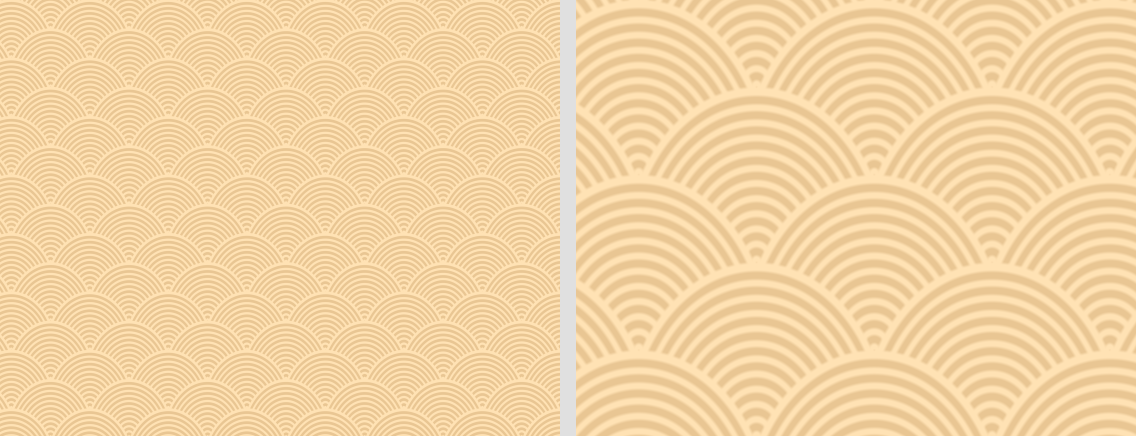
Left: the whole. Right: its middle third, enlarged.
A Shadertoy shader for this pattern:

```glsl
const vec3 CREAM = vec3(1.0, 0.885, 0.705);
const vec3 TAN = vec3(0.912, 0.775, 0.575);

// Lengths are fractions of the canvas width
const float PERIOD = 0.1402;
const float ROW_STEP = 0.0522;
const vec2 SCALE_RADII = vec2(0.0794, 0.1044);
const vec2 FIRST_APEX = vec2(0.0202, 0.0495);
const float RIM = 0.05;
const float RINGS = 11.0;
const float DARK_SHARE = 0.54;

// Offset from the nearest scale centre in a row; odd rows shift half a period
vec2 scaleOffset(vec2 p, float row) {
    float shift = 0.5 * mod(row, 2.0);
    float x = p.x / PERIOD - shift;
    return vec2((x - round(x)) * PERIOD, p.y - row * ROW_STEP);
}

// Colour of the nested arcs; depth runs from 0 at the edge to 1 at the centre
vec3 arcColor(float depth, float blur) {
    float ringSize = (1.0 - RIM) / RINGS;
    float t = max((depth - RIM) / ringSize, -0.23);
    float fromDark = abs(fract(t - 0.5 * DARK_SHARE + 0.5) - 0.5);
    float soft = blur / ringSize;
    float light = smoothstep(-soft, soft, fromDark - 0.5 * DARK_SHARE);
    return mix(TAN, CREAM, light);
}

// Lay one row of scales over the colour behind it
vec3 drawRow(vec3 behind, vec2 p, float row, float softness) {
    vec2 d = scaleOffset(p, row) / SCALE_RADII;
    float radius = max(length(d), 0.001);
    float blur = softness * length(d / SCALE_RADII) / radius;
    float cover = 1.0 - smoothstep(-blur, blur, radius - 1.0);
    return mix(behind, arcColor(1.0 - radius, blur), cover);
}

void mainImage(out vec4 fragColor, in vec2 fragCoord) {
    vec2 firstCentre = FIRST_APEX - vec2(0.0, SCALE_RADII.y);
    vec2 p = fragCoord / iResolution.x - firstCentre;
    float softness = max(0.0012, 0.6 / iResolution.x);
    float row = floor(p.y / ROW_STEP);

    // Lower rows overlap the ones above them
    vec3 color = CREAM;
    for (int k = 1; k >= -2; k--) {
        color = drawRow(color, p, row + float(k), softness);
    }
    fragColor = vec4(color, 1.0);
}
```
